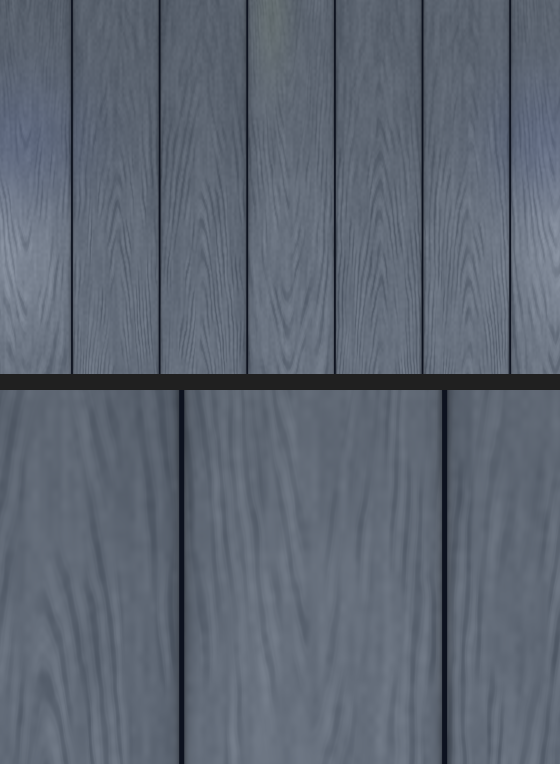
Top: the whole. Bottom: its middle third, enlarged.
Reproduce this texture procedurally as a WebGL 1 fragment shader.

```glsl
precision highp float;
// Slate-grey vertical deck boards with embossed wood grain and narrow dark gaps.

uniform vec2 u_resolution;

// Layout, as fractions of the canvas width
const float BOARD_PITCH = 0.1565;
const float FIRST_GAP = 0.1285;
const float GAP_HALF_WIDTH = 0.0015;
const float GAP_SHADOW = 0.0022;

// Grain, in board widths
const float GRAIN_LINES = 17.0;
const float ARCH_SLOPE = 0.7;
const float ARCH_SPREAD = 6.0;
const float GRAIN_WOBBLE = 0.07;
const float GROOVE_DEPTH = 0.055;
const float STREAK_DEPTH = 0.06;

// Colours
const vec3 BOARD_TOP = vec3(0.355, 0.388, 0.435);
const vec3 BOARD_BOTTOM = vec3(0.408, 0.444, 0.497);
const vec3 GAP_COLOR = vec3(0.05, 0.07, 0.12);
const vec3 SHEEN = vec3(0.105, 0.105, 0.11);
const vec3 BLUE_TINT = vec3(-0.005, 0.0, 0.035);
const vec3 WARM_TINT = vec3(0.035, 0.04, 0.005);

float hash(vec2 p) {
  return fract(sin(dot(p, vec2(127.1, 311.7))) * 43758.5453);
}

float noise(vec2 p) {
  vec2 cell = floor(p);
  vec2 f = fract(p);
  f = f * f * (3.0 - 2.0 * f);
  return mix(mix(hash(cell), hash(cell + vec2(1.0, 0.0)), f.x),
             mix(hash(cell + vec2(0.0, 1.0)), hash(cell + vec2(1.0, 1.0)), f.x), f.y);
}

// Layered noise, centred on zero
float fbm(vec2 p) {
  float sum = 0.0;
  float gain = 0.5;
  for (int i = 0; i < 4; i++) {
    sum += gain * (noise(p) - 0.5);
    p = p * 2.03 + 17.3;
    gain *= 0.5;
  }
  return sum;
}

float softSpot(vec2 uv, vec2 center, vec2 radius) {
  vec2 d = (uv - center) / radius;
  return exp(-dot(d, d));
}

// Nested arches at the board's heart that straighten towards its sides
float grainRelief(float x, float y, float board) {
  float seed = board * 13.7;
  float direction = mod(board, 3.0) > 1.5 ? 1.0 : -1.0;
  x += 0.08 * (hash(vec2(board, 4.0)) - 0.5);
  x += GRAIN_WOBBLE * fbm(vec2(x * 5.0 + seed, y * 7.0));
  float rise = y - 0.45 + 0.1 * (hash(vec2(board, 9.0)) - 0.5);
  float arch = ARCH_SLOPE * rise * exp(-ARCH_SPREAD * x * x);
  float phase = GRAIN_LINES * (sqrt(x * x + 0.002) - direction * arch);
  phase += 0.8 * fbm(vec2(x * 9.0 + seed, y * 5.0 + 31.0));
  float wave = sin(6.2832 * phase);
  float groove = smoothstep(0.1, 1.0, wave);
  float ridge = smoothstep(0.2, 1.0, -wave);
  float broken = smoothstep(0.2, 0.75, noise(vec2(x * 16.0 + seed, y * 11.0)));
  return (0.5 * ridge - groove) * broken;
}

void main() {
  vec2 uv = gl_FragCoord.xy / u_resolution;
  float pixel = 1.0 / u_resolution.x;

  // Board index and position across the board
  float across = (uv.x - FIRST_GAP) / BOARD_PITCH;
  float board = floor(across);
  float x = fract(across) - 0.5;
  float seed = board * 7.9;

  // Base tone, varying from board to board
  vec3 color = mix(BOARD_BOTTOM, BOARD_TOP, smoothstep(0.1, 0.95, uv.y));
  color += 0.016 * (hash(vec2(board, 2.0)) - 0.5);
  color += 0.045 * fbm(vec2(x * 3.0 + seed, uv.y * 4.0));
  color -= 0.018 * smoothstep(0.25, 0.5, abs(x));

  // Broad sheen and faint discolouration
  float sheen = softSpot(uv, vec2(0.0, 0.33), vec2(0.13, 0.22))
              + softSpot(uv, vec2(1.0, 0.33), vec2(0.11, 0.22));
  float blue = softSpot(uv, vec2(0.03, 0.63), vec2(0.13, 0.17))
             + softSpot(uv, vec2(0.97, 0.63), vec2(0.10, 0.17));
  color += SHEEN * sheen + BLUE_TINT * blue;
  color += WARM_TINT * softSpot(uv, vec2(0.485, 0.97), vec2(0.035, 0.18));

  // Embossed grain is strongest low on the boards; fine streaks run throughout
  float relief = mix(1.0, 0.3, smoothstep(0.35, 0.9, uv.y));
  color += GROOVE_DEPTH * relief * grainRelief(x, uv.y, board);
  float streak = noise(vec2(x * 36.0 + seed, uv.y * 14.0))
               + 0.6 * noise(vec2(x * 17.0 - seed, uv.y * 5.0)) - 0.8;
  color += STREAK_DEPTH * 0.6 * streak;
  color += 0.025 * (noise(uv * vec2(240.0, 110.0)) - 0.5);

  // Gap with a soft shadow on both sides
  float gapDistance = (0.5 - abs(x)) * BOARD_PITCH;
  float shadow = exp(-max(gapDistance - GAP_HALF_WIDTH, 0.0) / GAP_SHADOW);
  color *= 1.0 - 0.3 * shadow;
  float gap = 1.0 - smoothstep(-0.6 * pixel, 0.6 * pixel, gapDistance - GAP_HALF_WIDTH);
  color = mix(color, GAP_COLOR, gap);

  gl_FragColor = vec4(clamp(color, 0.0, 1.0), 1.0);
}
```
